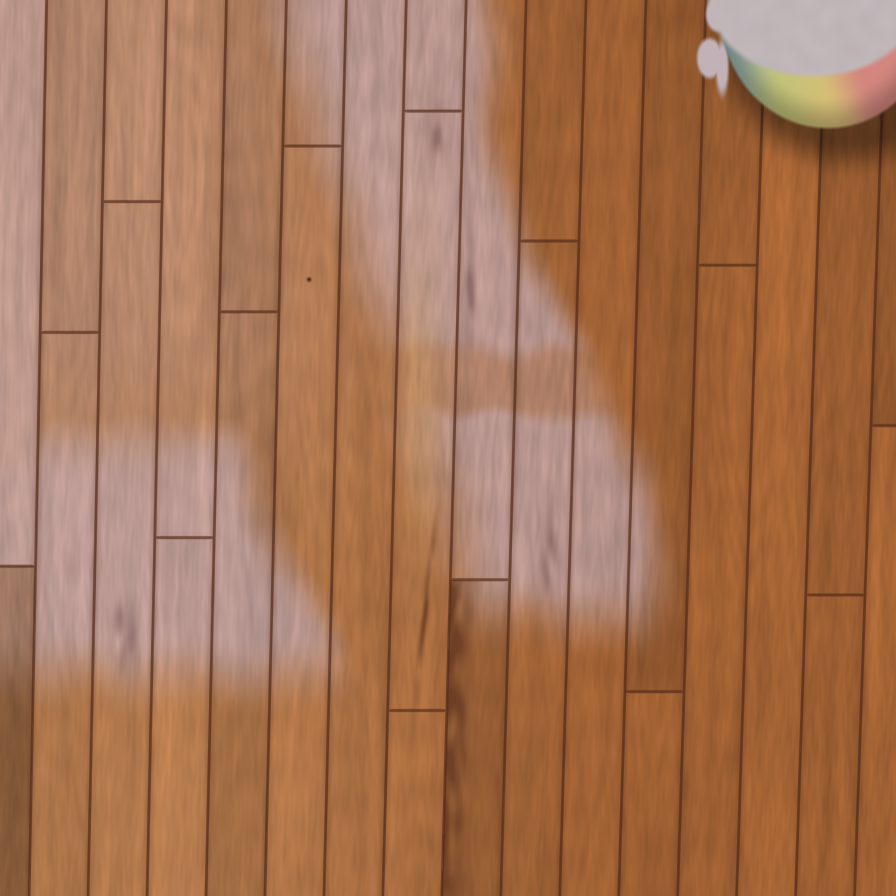
Reproduce this texture procedurally as a WebGL 2 fragment shader.

```glsl
#version 300 es
precision highp float;
uniform vec2 u_resolution;
out vec4 fragColor;

// Height of the butt joint in each board, and plank tone on either side
const float JOINT[16] = float[](.368, .629, .775, .400, .652, .837, -1., .876,
                                .353, .731, -1., .228, .704, -1., .336, .525);
const float TONE_ABOVE[16] = float[](.5, -.4, .3, .3, -.4, -.1, .1, .4,
                                     0., -.3, .0, -.6, -.3, .3, -.3, -.7);
const float TONE_BELOW[16] = float[](-1.7, .0, .2, .4, -.4, .2, .2, .2,
                                     -.6, -.1, .3, -.1, .0, .1, -.2, .1);

vec2 hash2(vec2 p) {
  p = vec2(dot(p, vec2(127.1, 311.7)), dot(p, vec2(269.5, 183.3)));
  return fract(sin(p) * 43758.5) * 2. - 1.;
}

float gradientNoise(vec2 p) {
  vec2 i = floor(p), f = p - i, w = f * f * (3. - 2. * f);
  vec2 e = vec2(0, 1);
  return mix(mix(dot(hash2(i), f), dot(hash2(i + e.yx), f - e.yx), w.x),
             mix(dot(hash2(i + e), f - e), dot(hash2(i + 1.), f - 1.), w.x), w.y);
}

float blob(vec2 p, vec2 center, vec2 radius) {
  vec2 d = (p - center) / radius;
  return exp(-dot(d, d));
}

// Approximate signed distance to an ellipse
float ellipse(vec2 p, vec2 center, vec2 radius) {
  vec2 d = (p - center) / radius;
  return (length(d) - 1.) * min(radius.x, radius.y);
}

float fill(float d) {
  return smoothstep(.0025, -.0025, d);
}

// Fine pores, long streaks and arched growth rings
float woodGrain(vec2 p, float seed) {
  vec2 q = p + seed * vec2(3.7, 1.9);
  float pores = gradientNoise(q * vec2(260., 32.));
  float streaks = gradientNoise(q * vec2(75., 4.));
  float warp = gradientNoise(q * vec2(17., 3.5));
  float rings = sin(warp * 32. + q.x * 130. + q.y * 9.);
  return pores * .055 + streaks * .085 + rings * .013 + warp * .04;
}

// Window light: a patch at the left and a slanted band through the middle
float windowGlow(vec2 p) {
  float wobble = gradientNoise(p * vec2(16., 9.)) * .025;
  float x = p.x + wobble, y = p.y + wobble, t = 1. - p.y;
  float leftEdge = .26 + (.518 - y) * .42;
  float patchLight = smoothstep(leftEdge + .035, leftEdge - .03, x)
                   * smoothstep(.2, .29, y) * smoothstep(.58, .46, y);
  float start = .31 + .35 * t;
  float end = .55 + .19 * smoothstep(.1, .65, t);
  float band = smoothstep(start - .07, start + .05, x)
             * smoothstep(end + .025, end - .035, x) * smoothstep(.26, .36, y);
  band *= 1. - .45 * smoothstep(.53, .55, y) * smoothstep(.62, .59, y);
  float haze = smoothstep(.55, .1, x) * smoothstep(.3, .65, y) * .36;
  return max(max(patchLight * .8, band * .8), haze);
}

vec3 floorColor(vec2 p) {
  // Boards lean and narrow slightly toward the bottom
  float width = mix(.0658, .0669, p.y);
  float b = (p.x - mix(.0325, .052, p.y)) / width + 1.;
  int board = clamp(int(floor(b)), 0, 15);
  float across = fract(b);
  float joint = JOINT[board];
  bool above = p.y > joint;
  float tone = above ? TONE_ABOVE[board] : TONE_BELOW[board];
  float jointGap = abs(p.y - joint);
  if (board == 7) jointGap = min(jointGap, abs(p.y - .207));

  float seed = float(board) + (above ? .5 : 0.);
  float grain = woodGrain(vec2(across * width, p.y), seed);
  vec3 wood = mix(vec3(.68, .46, .29), vec3(.63, .38, .20), smoothstep(.15, .75, p.x));
  wood *= 1. + tone * .13;

  // Gloss, with the palest board on the far left
  float glow = windowGlow(p);
  if (board == 0) glow = above ? max(glow, .7) : glow * .45;
  vec3 color = mix(wood, vec3(.745, .635, .645), glow);
  color = mix(color, vec3(.77, .6, .42), .45 * blob(p, vec2(.47, .55), vec2(.025, .2)));
  color *= 1. + grain * 1.5;

  // Mineral stains and dark heartwood
  float ragged = 1. + 2. * gradientNoise(p * vec2(90., 30.));
  float stain = blob(p, vec2(.488, .85), vec2(.012, .03))
              + blob(p, vec2(.137, .29), vec2(.014, .035))
              + blob(p, vec2(.612, .385), vec2(.01, .05))
              + blob(p, vec2(.525, .67), vec2(.006, .06));
  color = mix(color, vec3(.5, .36, .35), clamp(stain * ragged * .5, 0., .7));
  float heart = board == 8 && !above ? smoothstep(.6, .05, across) : 0.;
  heart += blob(p, vec2(.475 + (p.y - .32) * .11, .32), vec2(.004, .1));
  color = mix(color, vec3(.37, .20, .12), clamp(heart * ragged * .5, 0., .7));
  color = mix(color, vec3(.25, .13, .08), fill(length(p - vec2(.345, .688)) - .002));

  // Seams between boards and across their ends
  float seamGap = min(across, 1. - across) * width;
  float seam = smoothstep(.0028, .0006, seamGap) * .78;
  seam = max(seam, smoothstep(.0028, .0006, jointGap) * .7);
  seam = max(seam, smoothstep(.008, .0, seamGap) * .2);
  return mix(color, vec3(.33, .17, .10), seam);
}

// Plush cushion with a pale top and a rainbow side
vec3 addCushion(vec3 color, vec2 p) {
  float body = ellipse(p, vec2(.924, .987), vec2(.12, .13));
  color *= 1. - .4 * smoothstep(.045, 0., ellipse(p, vec2(.945, .975), vec2(.12, .13)));
  float ears = min(ellipse(p, vec2(.792, .935), vec2(.014, .022)),
                   ellipse(p, vec2(.801, .984), vec2(.013, .019)));
  ears = min(ears, ellipse(p, vec2(.806, .925), vec2(.007, .03)));
  color = mix(color, vec3(.76, .70, .72), fill(ears));
  vec3 side = mix(vec3(.58, .68, .68), vec3(.74, .74, .46), smoothstep(.81, .875, p.x));
  side = mix(side, vec3(.82, .72, .45), smoothstep(.87, .935, p.x));
  side = mix(side, vec3(.80, .51, .48), smoothstep(.925, .98, p.x + (p.y - .88) * .4));
  side *= mix(.78, 1.03, smoothstep(0., -.035, body));
  color = mix(color, side, fill(body));
  float top = ellipse(p, vec2(.908, 1.), vec2(.117, .085));
  vec3 plush = vec3(.75, .71, .72) + .03 * gradientNoise(p * 45.);
  return mix(color, plush, smoothstep(.004, -.004, top));
}

void main() {
  vec2 p = gl_FragCoord.xy / u_resolution;
  fragColor = vec4(addCushion(floorColor(p), p), 1.);
}
```
